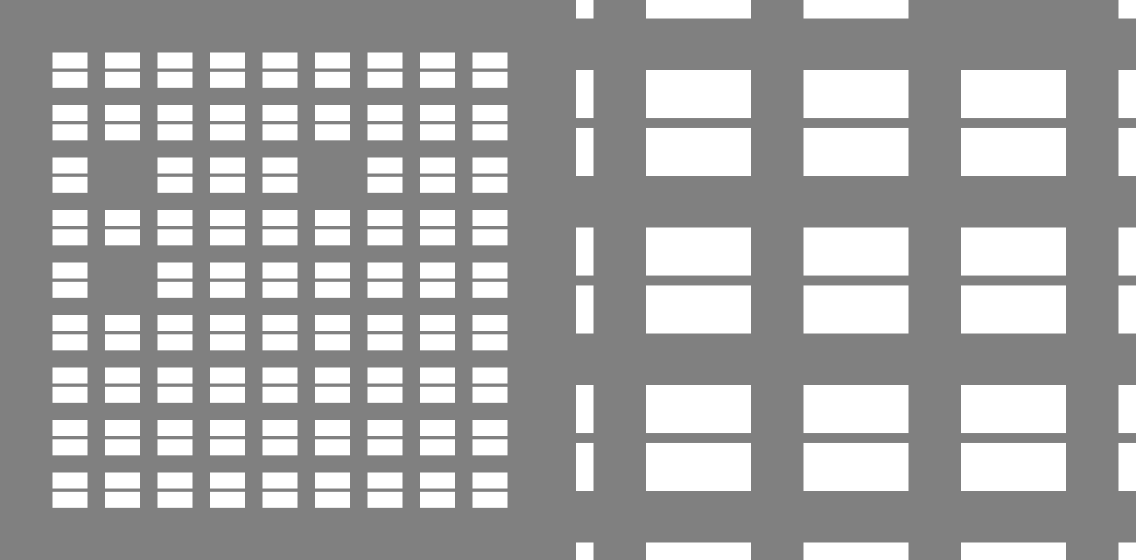
Left: the whole. Right: its middle third, enlarged.
Give the GLSL for this pattern, as a Shadertoy shader.

```glsl
// A 9 by 9 grid of white tiles on mid grey, each tile split into two panes
// by a thin horizontal slit, with a few tiles left out.
// Panes are boxes in a repeated cell, smoothed by exact pixel coverage.

const float GRID_COUNT = 9.0;
const float PITCH = 3.0 / 32.0;             // cell size, also the outer margin
const vec2 PANE_SIZE = vec2(0.0625, 0.0286);
const float PANE_STEP = 0.0345;             // pane height plus slit
const vec3 GREY = vec3(0.502);
const vec3 WHITE = vec3(1.0);

// Share of a pixel centred on p that lies in the box from corner to corner + size
float boxCoverage(vec2 p, vec2 corner, vec2 size, vec2 pixel) {
    vec2 low = max(p - 0.5 * pixel, corner);
    vec2 high = min(p + 0.5 * pixel, corner + size);
    vec2 overlap = clamp((high - low) / pixel, 0.0, 1.0);
    return overlap.x * overlap.y;
}

// Two stacked panes, with the tile's upper left corner at zero
float tileCoverage(vec2 p, vec2 paneSize, float paneStep, vec2 pixel) {
    float coverage = 0.0;
    for (int i = 0; i < 2; i++) {
        coverage += boxCoverage(p, vec2(0.0, float(i) * paneStep), paneSize, pixel);
    }
    return min(coverage, 1.0);
}

bool insideGrid(vec2 cell, float count) {
    return all(greaterThanEqual(cell, vec2(0.0))) && all(lessThan(cell, vec2(count)));
}

// Gaps sit on the corners of a right triangle with the given first cell and legs
bool isMissing(vec2 cell, vec2 first, vec2 legs) {
    vec2 steps = (cell - first) / legs;
    bool onLattice = all(lessThan(abs(steps - round(steps)), vec2(0.01)));
    return onLattice && all(greaterThan(steps, vec2(-0.01))) && steps.x + steps.y < 1.01;
}

void mainImage(out vec4 fragColor, in vec2 fragCoord) {
    vec2 pixel = 1.0 / iResolution.xy;
    vec2 p = fragCoord * pixel;
    p.y = 1.0 - p.y;                        // rows count down from the top

    // Cell borders run through the middle of the gutters
    vec2 cell = floor(p / PITCH + 1.0 / 6.0) - 1.0;
    vec2 local = p - (cell + 1.0) * PITCH;

    float coverage = 0.0;
    if (insideGrid(cell, GRID_COUNT) && !isMissing(cell, vec2(1.0, 2.0), vec2(4.0, 2.0))) {
        coverage = tileCoverage(local, PANE_SIZE, PANE_STEP, pixel);
    }
    fragColor = vec4(mix(GREY, WHITE, coverage), 1.0);
}
```
